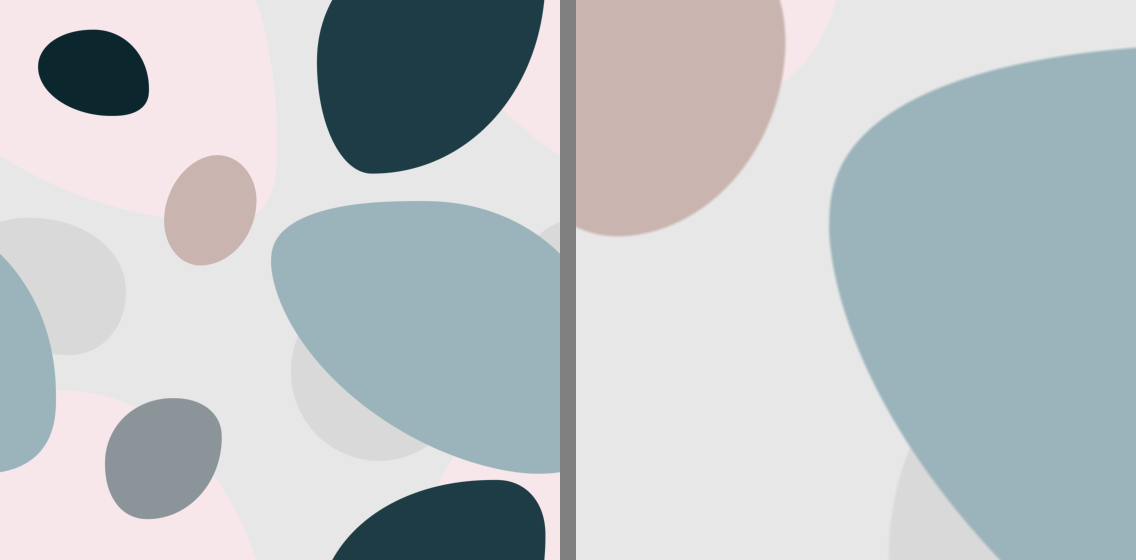
Left, the full canvas; right, a detail of the centre.
Write a three.js fragment shader that draws this pattern.

```glsl
// Seamless pattern of large soft pebble shapes in muted pink, blue, teal and grey.
varying vec2 vUv;

#define EDGE 0.0014
#define GROUND vec3(0.906, 0.906, 0.906)
#define PINK vec3(0.969, 0.906, 0.918)
#define MIST vec3(0.851, 0.851, 0.851)
#define BLUE vec3(0.608, 0.706, 0.733)
#define TEAL vec3(0.118, 0.235, 0.271)
#define INK vec3(0.047, 0.149, 0.176)
#define CLAY vec3(0.788, 0.706, 0.686)
#define SLATE vec3(0.545, 0.580, 0.600)

// Approximate distance to a superellipse quarter around center, reaching to the box corner.
float quarterArc(vec2 p, vec2 center, vec2 corner, float power) {
  vec2 radii = corner - center;
  vec2 q = max((p - center) / radii, 0.001);
  vec2 s = pow(q, vec2(power));
  float norm = pow(s.x + s.y, 1.0 / power);
  vec2 gradient = pow(q / norm, vec2(power - 1.0)) / radii;
  return (norm - 1.0) / length(gradient);
}

// Pebble coverage, wrapped around the canvas.
// box: left, bottom, right, top.
// touch: where the outline meets each side of the box, in the same order.
// power: roundness of the top left, top right, bottom right and bottom left arcs.
float pebble(vec2 p, vec4 box, vec4 touch, vec4 power) {
  vec2 middle = 0.5 * (box.xy + box.zw);
  p = fract(p - middle + 0.5) - 0.5 + middle;
  float topArcs = max(quarterArc(p, touch.wx, box.xw, power.x),
                      quarterArc(p, touch.wz, box.zw, power.y));
  float bottomArcs = max(quarterArc(p, touch.yz, box.zy, power.z),
                         quarterArc(p, touch.yx, box.xy, power.w));
  return 1.0 - smoothstep(-EDGE, EDGE, max(topArcs, bottomArcs));
}

void main() {
  vec2 p = vUv;
  vec3 color = GROUND;

  // Pale background shapes
  color = mix(color, PINK, pebble(p, vec4(-0.228, -0.397, 0.495, 0.303),
    vec4(0.0625, 0.391, -0.260, 0.104), vec4(2.15, 2.12, 2.8, 1.85)));
  color = mix(color, MIST, pebble(p, vec4(-0.059, 0.366, 0.225, 0.611),
    vec4(0.518, 0.124, 0.479, 0.052), vec4(2.3, 2.05, 2.05, 2.0)));
  color = mix(color, MIST, pebble(p, vec4(0.5195, 0.177, 0.833, 0.499),
    vec4(0.336, 0.677, 0.336, 0.677), vec4(2.0)));

  // Large leaf-like shapes
  color = mix(color, BLUE, pebble(p, vec4(0.484, 0.154, 1.100, 0.641),
    vec4(0.531, 0.957, 0.290, 0.755), vec4(2.5, 2.12, 2.5, 1.69)));
  color = mix(color, TEAL, pebble(p, vec4(0.566, -0.310, 0.974, 0.143),
    vec4(-0.111, 0.664, 0.043, 0.885), vec4(2.12, 2.2, 2.05, 2.02)));

  // Small pebbles
  color = mix(color, INK, pebble(p, vec4(0.068, 0.793, 0.266, 0.947),
    vec4(0.880, 0.198, 0.841, 0.167), vec4(2.1, 2.05, 2.5, 1.95)));
  color = mix(color, CLAY, pebble(p, vec4(0.293, 0.526, 0.458, 0.723),
    vec4(0.607, 0.358, 0.642, 0.388), vec4(1.88, 2.0, 1.95, 2.05)));
  color = mix(color, SLATE, pebble(p, vec4(0.1875, 0.073, 0.396, 0.289),
    vec4(0.173, 0.264, 0.219, 0.309), vec4(2.05, 2.2, 2.0, 2.2)));

  gl_FragColor = vec4(color, 1.0);
}
```
